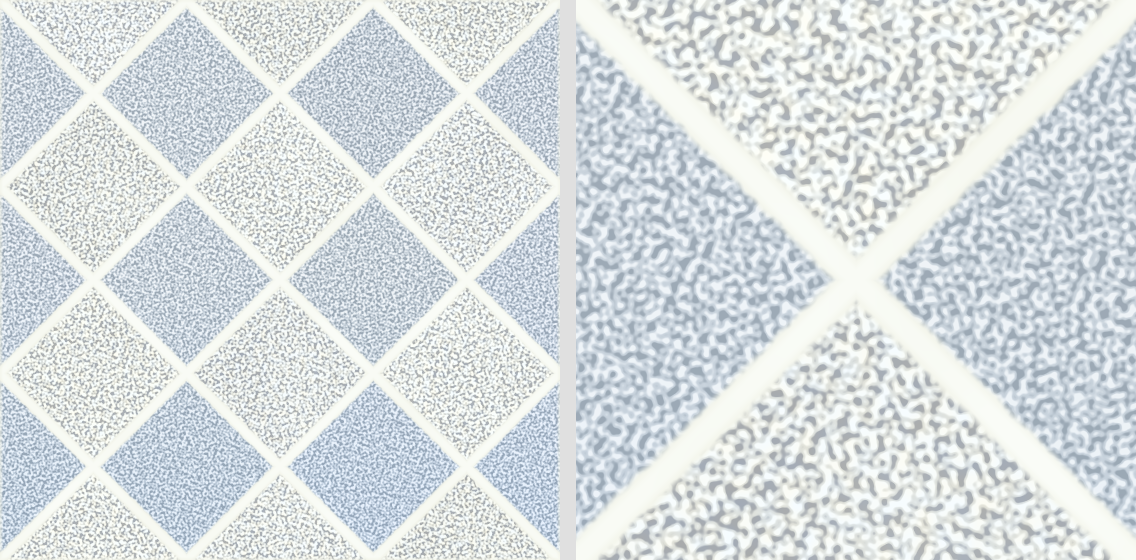
Left: the whole. Right: its middle third, enlarged.
Write a WebGL 2 fragment shader that draws this texture.

```glsl
#version 300 es
precision highp float;
// Diagonal checker of speckled blue and white ceramic diamonds with cream joints.

uniform vec2 u_resolution;
out vec4 fragColor;

const float REPEATS = 3.0;        // diamonds across and down
const float JOINT_HALF = 0.041;   // half joint width, in diamond sides
const float GRAIN_FREQ = 215.0;   // speckle cells across the canvas

const vec3 BLUE_DARK = vec3(0.61, 0.66, 0.71);
const vec3 BLUE_MID = vec3(0.78, 0.82, 0.86);
const vec3 BLUE_LIGHT = vec3(0.93, 0.95, 0.97);
const vec3 WHITE_DARK = vec3(0.65, 0.67, 0.69);
const vec3 WHITE_MID = vec3(0.87, 0.885, 0.87);
const vec3 WHITE_LIGHT = vec3(0.975, 0.99, 0.98);
const vec3 JOINT_CORE = vec3(0.98, 0.99, 0.97);
const vec3 JOINT_RIM = vec3(0.95, 0.955, 0.91);

float hash(vec2 cell) {
  uvec2 q = uvec2(ivec2(cell)) * uvec2(1597334673u, 3812015801u);
  uint h = (q.x ^ q.y) * 1597334673u;
  h = (h ^ (h >> 15)) * 2246822519u;
  return float((h ^ (h >> 13)) >> 8) / 16777216.0;
}

vec2 gradient(vec2 cell) {
  float angle = 6.28318 * hash(cell);
  return vec2(cos(angle), sin(angle));
}

float gradientNoise(vec2 p) {
  vec2 i = floor(p), f = p - i;
  vec2 w = f * f * f * (f * (f * 6.0 - 15.0) + 10.0);
  vec2 e = vec2(1.0, 0.0);
  float bottom = mix(dot(gradient(i), f), dot(gradient(i + e), f - e), w.x);
  float top = mix(dot(gradient(i + e.yx), f - e.yx),
                  dot(gradient(i + e.xx), f - e.xx), w.x);
  return mix(bottom, top, w.y);
}

vec2 rotate(vec2 p, float angle) {
  float c = cos(angle), s = sin(angle);
  return vec2(c * p.x - s * p.y, s * p.x + c * p.y);
}

// Fine wormy speckle around 0.5, turned so that its lattice stays hidden
float speckle(vec2 uv, float freq, float contrast) {
  float fine = gradientNoise(rotate(uv, 0.4) * freq + 17.3);
  float coarse = gradientNoise(rotate(uv, 1.1) * freq * 0.7 + 71.9);
  return clamp(0.5 + contrast * (fine + 0.4 * coarse), 0.0, 1.0);
}

vec3 ramp(vec3 dark, vec3 mid, vec3 light, float t) {
  return mix(mix(dark, mid, smoothstep(0.0, 0.5, t)), light, smoothstep(0.5, 1.0, t));
}

// Glaze of one diamond; each gets its own slight shade and warmth
vec3 glaze(vec2 uv, vec2 cell, bool isBlue) {
  float shade = hash(cell + 5.0) - 0.5;
  float warmth = hash(cell + 31.0) - 0.5;
  float cloud = gradientNoise(uv * 9.0 + 3.7);
  vec3 color;
  if (isBlue) {
    float grain = speckle(uv, GRAIN_FREQ, 1.4);
    color = ramp(BLUE_DARK, BLUE_MID, BLUE_LIGHT, grain);
    color += mix(vec3(-0.035, -0.015, 0.01), vec3(0.0), smoothstep(0.0, 0.6, uv.y));
  } else {
    float grain = speckle(uv + 2.0, GRAIN_FREQ * 0.9, 1.6);
    color = ramp(WHITE_DARK, WHITE_MID, WHITE_LIGHT, clamp(grain + 0.07 + 0.12 * cloud, 0.0, 1.0));
    // Faint ochre and blue drift among the grains
    float hue = gradientNoise(uv * GRAIN_FREQ * 0.4 + 40.0);
    color += vec3(0.025, 0.0, -0.045) * hue;
  }
  return color + 0.015 * shade + vec3(0.008, 0.004, -0.012) * warmth;
}

// Cream joint, paler along its middle, with a little uneven yellowing
vec3 jointColor(vec2 uv, float dist, float halfWidth) {
  float rim = smoothstep(0.3, 1.0, dist / halfWidth);
  float stain = gradientNoise(uv * 6.0 + 8.0);
  return mix(JOINT_CORE, JOINT_RIM, clamp(0.15 + 0.6 * rim + 0.5 * stain, 0.0, 1.0));
}

void main() {
  vec2 uv = gl_FragCoord.xy / u_resolution;
  float pixel = 1.0 / min(u_resolution.x, u_resolution.y);

  // Diagonal grid: each unit cell is one diamond
  vec2 p = uv * REPEATS;
  vec2 diag = vec2(p.x + p.y, p.x - p.y);
  vec2 cell = floor(diag);
  bool isBlue = mod(cell.x + cell.y, 2.0) > 0.5;
  vec2 toLine = 0.5 - abs(fract(diag) - 0.5);
  float dist = min(toLine.x, toLine.y);

  // Joints with a softly wavering edge
  float waver = 0.008 * gradientNoise(uv * 80.0);
  float blur = max(REPEATS * pixel * 1.4, 0.012);
  float joint = 1.0 - smoothstep(-blur, blur, dist - JOINT_HALF - waver);
  vec3 color = mix(glaze(uv, cell, isBlue), jointColor(uv, dist, JOINT_HALF), joint);

  // Thin pale rim around the whole panel
  vec2 toEdge = min(uv, 1.0 - uv);
  float rim = 1.0 - smoothstep(0.0, 0.007, min(toEdge.x, toEdge.y));
  color = mix(color, JOINT_RIM, 0.6 * rim);

  fragColor = vec4(clamp(color, 0.0, 1.0), 1.0);
}
```
